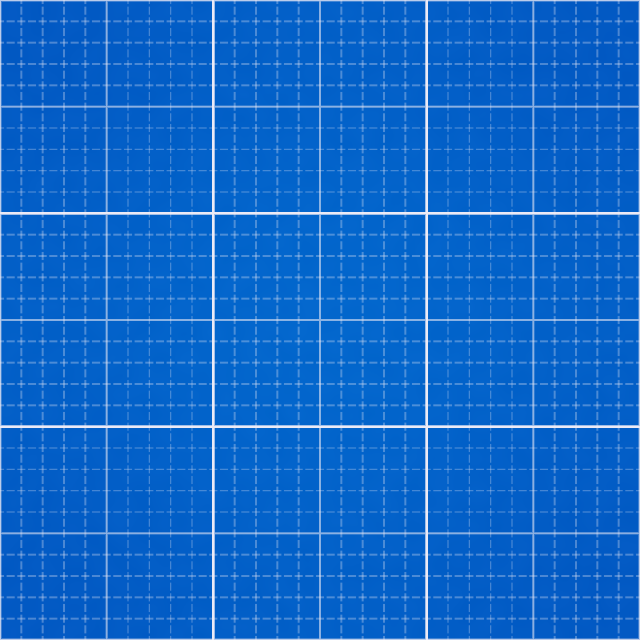
Give the GLSL for this pattern, as a WebGL 2 fragment shader.

```glsl
#version 300 es
precision highp float;
// Blueprint grid: solid major and middle lines with dashed minor lines on mottled blue.

uniform vec2 u_resolution;
out vec4 fragColor;

// Repeats across and down the canvas
const float MAJOR_CELLS = 3.0;
const float MIDDLE_CELLS = 6.0;
const float MINOR_CELLS = 30.0;
const float DASHES = 60.0;
const float MINOR_PER_MIDDLE = MINOR_CELLS / MIDDLE_CELLS;

// Line widths, as fractions of the canvas
const float MAJOR_WIDTH = 0.0042;
const float MIDDLE_WIDTH = 0.0031;
const float MINOR_WIDTH = 0.0031;
const float MINOR_THIN_WIDTH = 0.0018;
const float DASH_DUTY = 0.76;

// Line strengths
const float MAJOR_ALPHA = 0.99;
const float BORDER_ALPHA = 0.78;
const float MIDDLE_ALPHA = 0.58;
const float MINOR_ALPHA = 0.31;

// Colours and paper mottling
const vec3 BLUE_EDGE = vec3(0.008, 0.348, 0.765);
const vec3 BLUE_CENTER = vec3(0.010, 0.402, 0.803);
const vec3 INK = vec3(0.935, 0.925, 0.965);
const float MOTTLE_CELLS = 24.0;
const float MOTTLE_AMOUNT = 0.012;
const float TAU = 6.2831853;

// Unit gradient at a lattice point, wrapped to the given period
vec2 gradientAt(vec2 cell, float period) {
    cell = mod(cell, period);
    vec3 p = fract(vec3(cell.xyx) * vec3(0.1031, 0.1030, 0.0973));
    p += dot(p, p.yzx + 33.33);
    float angle = TAU * fract((p.x + p.y) * p.z);
    return vec2(cos(angle), sin(angle));
}

// Periodic gradient noise
float gradientNoise(vec2 p, float period) {
    vec2 i = floor(p), f = fract(p);
    vec2 blend = f * f * f * (f * (f * 6.0 - 15.0) + 10.0);
    vec2 e = vec2(1.0, 0.0);
    float a = dot(gradientAt(i, period), f);
    float b = dot(gradientAt(i + e.xy, period), f - e.xy);
    float c = dot(gradientAt(i + e.yx, period), f - e.yx);
    float d = dot(gradientAt(i + e.xx, period), f - e.xx);
    return mix(mix(a, b, blend.x), mix(c, d, blend.x), blend.y);
}

// Distance from x to the nearest of evenly spaced lines
float lineDistance(float x, float count) {
    return abs(fract(x * count + 0.5) - 0.5) / count;
}

// Share of a pixel covered by a band centred at distance zero
float coverage(float dist, float width, float pixel) {
    float high = min(dist + 0.5 * pixel, 0.5 * width);
    float low = max(dist - 0.5 * pixel, -0.5 * width);
    return clamp((high - low) / pixel, 0.0, 1.0);
}

// Dashed lines at steps of x, running along y; every third block is finer
float minorLines(float x, float y, float pixel) {
    float index = floor(x * MINOR_CELLS + 0.5);
    float inside = step(0.5, mod(index, MINOR_PER_MIDDLE));
    float block = mod(floor(x * MIDDLE_CELLS), 3.0);
    float thin = step(0.5, block) * step(block, 1.5);
    float width = mix(MINOR_WIDTH, MINOR_THIN_WIDTH, thin);
    float dash = coverage(lineDistance(y, DASHES), DASH_DUTY / DASHES, pixel);
    return inside * dash * coverage(lineDistance(x, MINOR_CELLS), width, pixel);
}

float middleLines(float x, float pixel) {
    return coverage(lineDistance(x, MIDDLE_CELLS), MIDDLE_WIDTH, pixel);
}

// Strong lines, softer where they meet the canvas border
float majorLines(float x, float pixel) {
    float index = mod(floor(x * MAJOR_CELLS + 0.5), MAJOR_CELLS);
    float alpha = mix(BORDER_ALPHA, MAJOR_ALPHA, step(0.5, index));
    return alpha * coverage(lineDistance(x, MAJOR_CELLS), MAJOR_WIDTH, pixel);
}

void main() {
    vec2 uv = gl_FragCoord.xy / u_resolution;
    vec2 pixel = 1.0 / u_resolution;

    // Paper: a wrapped glow and faint mottling
    vec2 wave = 0.5 - 0.5 * cos(TAU * uv);
    vec3 color = mix(BLUE_EDGE, BLUE_CENTER, 0.5 * (wave.x + wave.y));
    color += MOTTLE_AMOUNT * gradientNoise(uv * MOTTLE_CELLS, MOTTLE_CELLS);

    // Minor lines overlap, so their crossings brighten
    color = mix(color, INK, MINOR_ALPHA * minorLines(uv.x, uv.y, pixel.x));
    color = mix(color, INK, MINOR_ALPHA * minorLines(uv.y, uv.x, pixel.y));

    // Solid lines
    float middle = max(middleLines(uv.x, pixel.x), middleLines(uv.y, pixel.y));
    float major = max(majorLines(uv.x, pixel.x), majorLines(uv.y, pixel.y));
    color = mix(color, INK, max(MIDDLE_ALPHA * middle, major));

    fragColor = vec4(clamp(color, 0.0, 1.0), 1.0);
}
```
